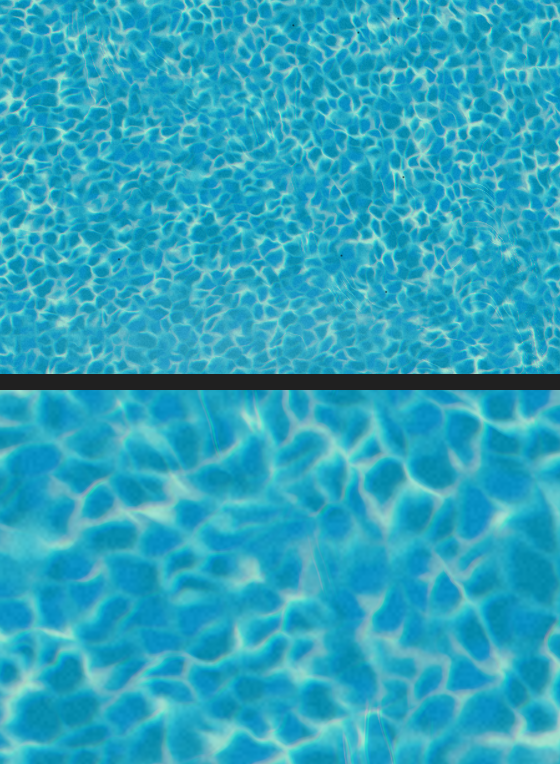
Top, the full canvas; bottom, a detail of the centre.
Write a Shadertoy shader that draws this texture.

```glsl
vec2 hash2(vec2 cell) {
    vec3 q = fract(vec3(cell.xyx) * vec3(0.1031, 0.1030, 0.0973));
    q += dot(q, q.yzx + 33.33);
    return fract((q.xx + q.yz) * q.zy);
}

float noise(vec2 p) {
    vec2 cell = floor(p), f = fract(p);
    f = f * f * (3.0 - 2.0 * f);
    float low = mix(hash2(cell).x, hash2(cell + vec2(1, 0)).x, f.x);
    float high = mix(hash2(cell + vec2(0, 1)).x, hash2(cell + vec2(1, 1)).x, f.x);
    return mix(low, high, f.y);
}

float fbm(vec2 p) {
    return 0.6 * noise(p) + 0.4 * noise(p * 2.1 + 17.3);
}

vec2 warp(vec2 p, float scale, float amount) {
    vec2 q = p * scale;
    return p + amount * (vec2(fbm(q), fbm(q + 41.7)) - 0.5);
}

mat2 rotation(float angle) {
    float c = cos(angle), s = sin(angle);
    return mat2(c, -s, s, c);
}

// Soft bright borders between rounded dark cells
float web(vec2 p, float lineWidth) {
    vec2 cell = floor(p), f = fract(p);
    float nearest = 8.0, second = 8.0;
    for (int y = -1; y <= 1; y++)
    for (int x = -1; x <= 1; x++) {
        vec2 o = vec2(x, y);
        float d = length(o + mix(vec2(0.5), hash2(cell + o), 0.88) - f);
        second = min(second, max(nearest, d));
        nearest = min(nearest, d);
    }
    float gap = (second - nearest) / lineWidth;
    return 0.65 * exp(-gap * gap) + 0.35 * smoothstep(0.15, 0.85, nearest);
}

// Thin wandering folds of light
float folds(vec2 p, float lineWidth) {
    float d = (fbm(p) - 0.5) / lineWidth;
    return exp(-d * d);
}

// Focused light on the pool floor
float caustic(vec2 p) {
    vec2 q = warp(warp(p, 9.0, 0.035), 34.0, 0.022);
    float upright = smoothstep(0.35, 0.65, 0.5 * p.x + 0.4 * p.y + 0.5 * noise(p * 3.0) - 0.32);
    float sideWeb = web(rotation(0.4) * q * vec2(23.0, 33.0), 0.32);
    float tallWeb = web(rotation(0.2) * q * vec2(31.0, 25.0) + 60.0, 0.32);
    float strength = 0.4 + 0.75 * smoothstep(0.15, 0.85, noise(p * 36.0 + 5.0));
    float light = mix(sideWeb, tallWeb, upright) * strength;

    vec2 foldScale = mix(vec2(9.0, 15.0), vec2(17.0, 8.0), upright);
    float foldMask = smoothstep(0.4, 0.75, noise(p * 14.0 + 80.0));
    light += 0.38 * folds(q * foldScale + 9.0, 0.03) * foldMask;
    return light + 0.45 * (fbm(p * 42.0 + 30.0) - 0.5);
}

// Water colour from deep blue to pale cream, per channel
vec3 waterColor(vec3 light, float blueness, float greyness) {
    vec3 deep = mix(vec3(0.02, 0.55, 0.68), vec3(0.03, 0.57, 0.77), blueness);
    vec3 middle = vec3(0.12, 0.65, 0.76);
    vec3 pale = mix(vec3(0.26, 0.74, 0.80), vec3(0.38, 0.70, 0.76), greyness);
    vec3 cream = vec3(0.62, 0.88, 0.81);
    vec3 color = mix(deep, middle, smoothstep(0.05, 0.40, light));
    color = mix(color, pale, smoothstep(0.34, 0.70, light));
    return mix(color, cream, smoothstep(0.62, 1.25, light));
}

// Rare dark specks, one at most per grid cell
float specks(vec2 p, float gridScale, float radius, float blur) {
    vec2 q = p * gridScale, cell = floor(q);
    vec2 center = 0.2 + 0.6 * hash2(cell + 7.0);
    float d = length(fract(q) - center) / gridScale;
    float present = step(0.95, hash2(cell + 91.0).x);
    return present * (1.0 - smoothstep(radius - blur, radius + blur, d));
}

void mainImage(out vec4 fragColor, in vec2 fragCoord) {
    vec2 p = fragCoord / iResolution.y;

    // Lens dispersion shifts the channels slightly
    vec2 fringe = vec2(0.0026, -0.0018);
    vec3 light = vec3(caustic(p + fringe), caustic(p), caustic(p - fringe));

    float blueness = smoothstep(0.4, 0.7, noise(p * 28.0 + 12.0));
    float greyness = smoothstep(0.35, 0.65, noise(p * 30.0 + 63.0));
    vec3 color = waterColor(light, blueness, greyness);

    // Milky sky reflection low in the pool
    vec2 offset = (p - vec2(0.60, 0.10)) / vec2(0.50, 0.15);
    float haze = exp(-dot(offset, offset)) * (0.4 + 0.5 * fbm(p * 14.0));
    color = mix(color, vec3(0.38, 0.72, 0.80), 0.55 * haze);

    // Fine grain and floating dirt
    color += 0.04 * (noise(p * 300.0) - 0.5);
    float blur = 1.0 / iResolution.y;
    color = mix(color, vec3(0.02, 0.14, 0.18), 0.8 * specks(p, 8.0, 0.0022, blur));
    fragColor = vec4(clamp(color, 0.0, 1.0), 1.0);
}
```
